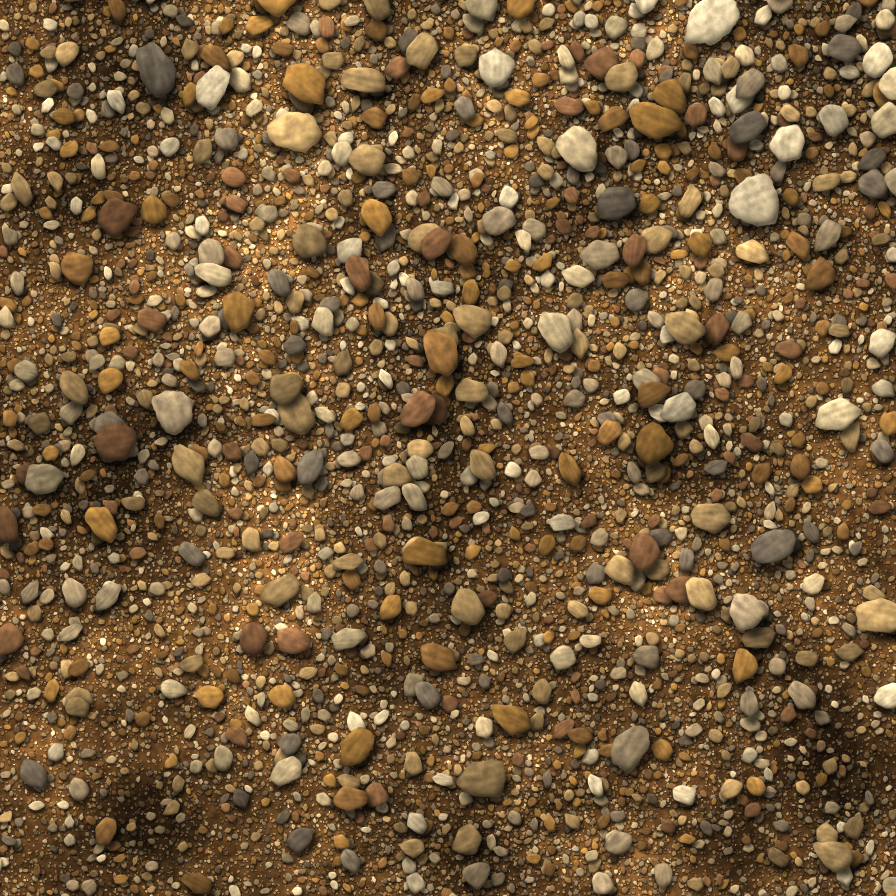
Write a WebGL 2 fragment shader that draws this texture.

```glsl
#version 300 es
precision highp float;

uniform vec2 u_resolution;
out vec4 fragColor;

const float TAU = 6.28319;
const int LAYERS = 8;
const int FACETS = 6;

vec3 hash3(vec2 p, float seed) {
  vec3 h = fract(vec3(p.xyx + seed * 17.3) * vec3(0.1031, 0.1030, 0.0973));
  h += dot(h, h.yxz + 33.33);
  return fract((h.xxy + h.yzz) * h.zyx);
}

float cornerGradient(vec2 cell, vec2 offset) {
  float angle = TAU * hash3(cell, 3.0).x;
  return dot(vec2(cos(angle), sin(angle)), offset);
}

float gradientNoise(vec2 p) {
  vec2 i = floor(p), f = fract(p);
  vec2 u = f * f * f * (f * (f * 6.0 - 15.0) + 10.0);
  vec2 e = vec2(0.0, 1.0);
  float low = mix(cornerGradient(i, f), cornerGradient(i + e.yx, f - e.yx), u.x);
  float high = mix(cornerGradient(i + e.xy, f - e.xy), cornerGradient(i + e.yy, f - e.yy), u.x);
  return mix(low, high, u.y);
}

float fbm(vec2 p, int octaves) {
  float sum = 0.0, amplitude = 1.0;
  for (int i = 0; i < octaves; i++) {
    sum += amplitude * gradientNoise(p);
    p = p * 2.03 + 11.7;
    amplitude *= 0.55;
  }
  return sum;
}

vec2 rotate(vec2 p, float angle) {
  float c = cos(angle), s = sin(angle);
  return vec2(c * p.x - s * p.y, s * p.x + c * p.y);
}

vec3 stoneColor(float pick) {
  vec3 palette[9] = vec3[9](
    vec3(0.70, 0.57, 0.37), vec3(0.67, 0.58, 0.44), vec3(0.85, 0.77, 0.61),
    vec3(0.53, 0.38, 0.21), vec3(0.63, 0.46, 0.23), vec3(0.50, 0.35, 0.23),
    vec3(0.44, 0.39, 0.32), vec3(0.60, 0.49, 0.32), vec3(0.76, 0.67, 0.50));
  return palette[int(pick * 8.99)];
}

// Rounded polygon measure: 1.0 on the outline, 0.0 at the centre
float stoneShape(vec2 q, vec2 id, float seed, float sharpness) {
  float sum = 0.0;
  for (int i = 0; i < FACETS; i++) {
    vec3 rnd = hash3(id, seed + float(i) * 1.7);
    float angle = TAU * (float(i) + 0.6 * rnd.x) / float(FACETS);
    float reach = dot(q, vec2(cos(angle), sin(angle))) / mix(0.78, 1.0, rnd.y);
    sum += pow(max(reach, 0.0), sharpness);
  }
  return pow(sum, 1.0 / sharpness);
}

// Heaped towards the upper middle, 0 to 1
float heapAt(vec2 p) {
  vec2 away = (p - vec2(0.53, 0.85)) * vec2(2.0, 2.2);
  return exp(-dot(away, away));
}

float stoneCover(vec2 p) {
  return 0.62 + 1.1 * heapAt(p) + 0.9 * gradientNoise(p * 4.5 + 2.0);
}

vec3 scatterStones(vec3 ground, vec2 p, float cells, float density, float coarse, float seed, float mottle) {
  vec2 home = floor(p * cells);
  float pixel = 1.0 / u_resolution.y;
  // Rows run from far to near so that nearer stones overlap
  for (int y = 1; y >= -1; y--)
  for (int x = -1; x <= 1; x++) {
    vec2 id = home + vec2(x, y);
    vec3 place = hash3(id, seed), form = hash3(id, seed + 5.3), tint = hash3(id, seed + 9.1);
    float cover = mix(1.0, stoneCover((id + 0.5) / cells), 0.3 + 0.7 * coarse);
    if (place.z > density * cover) continue;

    float radius = mix(0.25, 0.43, form.x * form.x) / cells;
    vec2 v = (p - (id + 0.5 + 0.7 * (place.xy - 0.5)) / cells) / radius;
    if (dot(v, v) > 4.0) continue;

    float turn = (form.y - 0.5) * TAU * 0.5;
    vec2 stretch = vec2(1.1, mix(0.62, 1.0, form.z));
    vec2 q = rotate(v, turn) / stretch;

    // Contact shadow
    vec2 shadowAt = rotate(v + vec2(-0.12, 0.3), turn) / stretch;
    float shadow = 1.0 - smoothstep(0.65, 1.4, length(shadowAt));
    ground *= 1.0 - mix(0.36, 0.70, coarse) * shadow;

    // Lit dome
    float d = stoneShape(q, id, seed, mix(4.0, 12.0, tint.y));
    d += 0.09 * mottle * coarse;
    vec3 normal = normalize(vec3(v * d * d, sqrt(max(1.0 - d * d, 0.0)) + 0.35));
    float shade = 0.50 + 0.74 * max(dot(normal, vec3(-0.3, 0.7, 0.65)), 0.0);
    vec3 color = stoneColor(tint.x) * mix(0.80, 1.16, tint.z);
    color = mix(vec3(0.54, 0.38, 0.20) * mix(0.7, 1.3, tint.z), color, 0.65 + 0.35 * coarse);
    float vein = gradientNoise(q * vec2(1.2, 3.5) + id * 7.1);
    color *= shade * (1.0 + 0.24 * mottle + 0.22 * vein * coarse);

    float edge = min(pixel / radius, 0.5);
    ground = mix(ground, color, 1.0 - smoothstep(1.0 - edge, 1.0 + edge, d));
  }
  return ground;
}

void main() {
  vec2 p = gl_FragCoord.xy / u_resolution.y;
  float mottle = fbm(p * 75.0, 3);
  float damp = fbm(p * 5.0 + 8.0, 3);

  // Bare earth
  vec3 color = vec3(0.37, 0.25, 0.13) * (1.0 + 0.4 * mottle + 0.3 * damp);

  // Fine grit up to cobbles
  float cells = 200.0;
  for (int i = 0; i < LAYERS; i++) {
    float coarse = float(i) / float(LAYERS - 1);
    float density = mix(0.74, 0.36, coarse);
    color = scatterStones(color, p, cells, density, coarse, float(i) * 2.9 + 1.0, mottle);
    if (i == 2) color *= 0.98 + 0.55 * damp;
    cells /= 1.47;
  }

  // Damp hollows and the paler heap
  color *= 1.0 + 0.22 * damp + 0.12 * heapAt(p);
  fragColor = vec4(clamp(color, 0.0, 1.0), 1.0);
}
```
